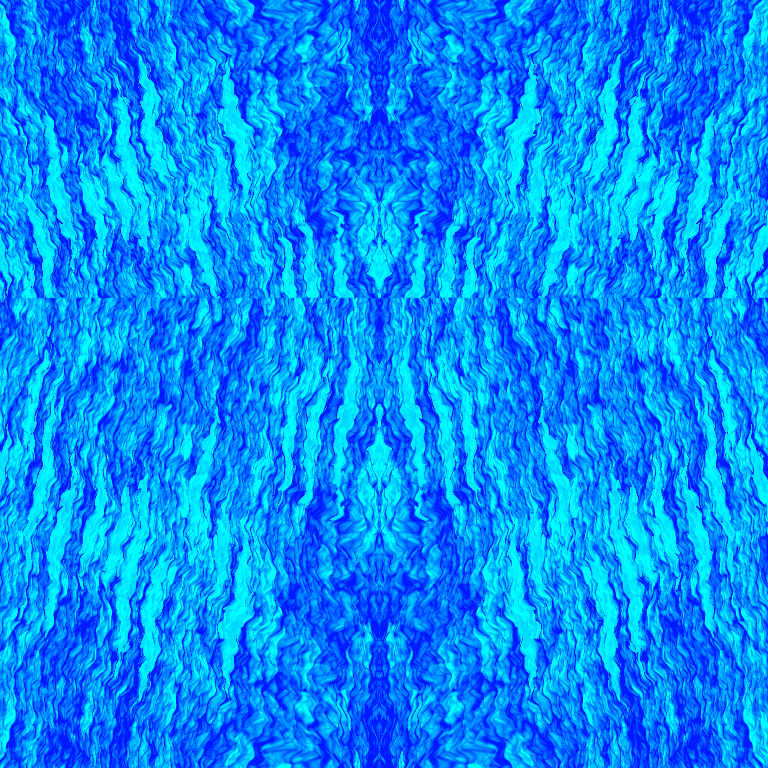
Give the GLSL for this texture, as a WebGL 2 fragment shader.

```glsl
#version 300 es
precision highp float;
// Electric blue tree bark, mirrored left to right and top to bottom around a hard seam.
uniform vec2 u_resolution;
out vec4 outColor;

#define AXIS_X 0.494      // vertical mirror axis
#define FOLD_Y 0.526      // height where the lower piece folds
#define SEAM_Y 0.612      // hard cut between the two pieces
#define LEAN 0.17         // slope of the fibres
#define BASE_TONE 0.59
#define CRACK_DEPTH 0.30
#define RIDGES 15
#define RIDGE_WIDTH 0.0105

float hash(vec2 p) {
  vec3 h = fract(p.xyx * vec3(0.1031, 0.1030, 0.0973));
  h += dot(h, h.yzx + 33.33);
  return fract((h.x + h.y) * h.z);
}

// Cellular layer: x = tilted tone of the flake, y = gap to its border, z = nearness to its heart
vec3 flakes(vec2 p) {
  vec2 cell = floor(p), nearest = vec2(0.0);
  float first = 9.0, second = 9.0, id = 0.0;
  for (int j = -1; j <= 1; j++)
    for (int i = -1; i <= 1; i++) {
      vec2 c = cell + vec2(i, j);
      vec2 d = c + vec2(hash(c), hash(c + 57.0)) - p;
      float dist = length(d);
      if (dist < first) {
        second = first;
        first = dist;
        nearest = d;
        id = hash(c + 131.0);
      } else second = min(second, dist);
    }
  float gap = second - first;
  float face = (id - 0.5 + 0.4 * nearest.x) * smoothstep(0.0, 0.14, gap);
  return vec3(face, gap, 0.45 - first);
}

float blob(vec2 p, vec2 center, vec2 size) {
  vec2 d = (p - center) / size;
  return exp(-dot(d, d));
}

// Bend straight fibres: inward lean, arches near the axis, then a rough meander
vec2 fibreSpace(vec2 q) {
  float arch = (1.0 - smoothstep(0.0, 0.25, q.x)) * 0.32 * max(q.y - 0.2, 0.0);
  float s = q.x - (LEAN * q.y - arch) * smoothstep(0.0, 0.09, q.x);
  s += 0.004 * sin(q.y * 37.0 + q.x * 20.0) + 0.002 * sin(q.y * 91.0 + q.x * 63.0);
  vec2 rough = sin(vec2(q.y * 260.0 + s * 190.0, s * 410.0 - q.y * 120.0));
  return vec2(s, q.y) + rough * vec2(0.0012, 0.003);
}

// Broad light and dark zones
float zones(vec2 q) {
  return 0.14 * blob(q, vec2(0.22, 0.22), vec2(0.09, 0.18))
       + 0.12 * blob(q, vec2(0.0, 0.08), vec2(0.03, 0.18))
       - 0.26 * blob(q, vec2(0.0, 0.5), vec2(0.07, 0.16))
       - 0.16 * blob(q, vec2(0.36, 0.46), vec2(0.07, 0.2))
       - 0.30 * blob(q, vec2(0.09, 0.165), vec2(0.03, 0.012));
}

// Brightness of the bark at q = (distance from axis, height along the piece)
float bark(vec2 q) {
  vec2 u = fibreSpace(q);
  vec3 plate = flakes(u * vec2(32.0, 6.0) + 11.0);
  vec3 flake = flakes(u * vec2(78.0, 17.0) + 43.0);
  vec3 chip = flakes(u * vec2(150.0, 54.0) + 71.0);
  vec3 grain = flakes(u * vec2(250.0, 125.0) + 97.0);

  float tone = BASE_TONE + zones(q);
  tone += 0.32 * plate.x + 0.42 * flake.x + 0.40 * chip.x;
  tone += 0.30 * grain.x + 0.35 * grain.z + 0.18 * chip.z;
  tone -= CRACK_DEPTH * (1.0 - smoothstep(0.0, 0.13, plate.y));
  tone -= CRACK_DEPTH * 0.9 * (1.0 - smoothstep(0.0, 0.16, flake.y));

  // Smooth bright ridges with ragged edges and a dark rim
  for (int i = 0; i < RIDGES; i++) {
    float k = float(i);
    vec2 rnd = vec2(hash(vec2(k, 3.0)), hash(vec2(k, 19.0)));
    vec2 center = vec2(0.034 * k + 0.012 * (rnd.x - 0.5), mix(-0.02, 0.36, rnd.y));
    vec2 size = vec2(RIDGE_WIDTH * mix(0.6, 1.2, rnd.y), mix(0.07, 0.16, rnd.x));
    vec2 d = (u - center) / size;
    float edge = abs(d.x) + d.y * d.y + 0.7 * chip.x + 0.5 * flake.x;
    float rim = smoothstep(0.8, 1.0, edge) * (1.0 - smoothstep(1.0, 1.5, edge));
    tone -= 0.22 * rim;
    tone = mix(tone, 0.97 + 0.2 * grain.x, 0.9 * (1.0 - smoothstep(0.7, 0.95, edge)));
  }
  return tone;
}

void main() {
  vec2 p = gl_FragCoord.xy / u_resolution;
  float side = abs(p.x - AXIS_X);

  // The lower piece runs past the fold; its stretched mirror fills the top
  float lower = bark(vec2(side, FOLD_Y - p.y));
  float upper = bark(vec2(side, 0.161 + 1.15 * (p.y - 0.6875)));
  float pixel = 1.0 / u_resolution.y;
  float tone = mix(lower, upper, smoothstep(-pixel, pixel, p.y - SEAM_Y));

  // Deep blue to cyan
  outColor = vec4(mix(vec3(0.0, 0.10, 1.0), vec3(0.0, 1.0, 1.0),
                      clamp((tone - 0.1) / 0.9, 0.0, 1.0)), 1.0);
}
```
